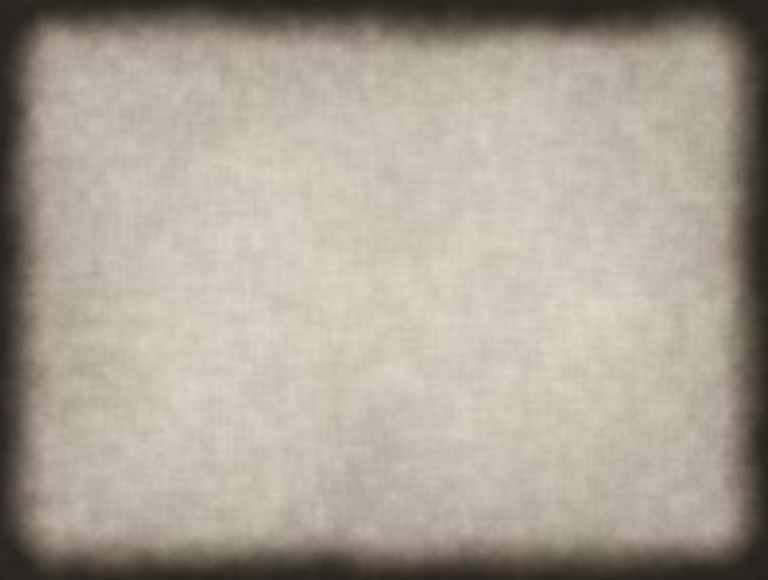
Give the GLSL for this background, as a WebGL 2 fragment shader.

```glsl
#version 300 es
precision highp float;
// Aged parchment with a scorched, softly rounded dark border.
// A warped edge distance drives the burn and its long fade; layered sines,
// soft stains and value noise give the clouds, broken fibres and fine grain.

uniform vec2 u_resolution;
out vec4 outColor;

const vec3 PAPER = vec3(0.832, 0.800, 0.748);
const vec3 CHAR = vec3(0.180, 0.168, 0.142);
const vec3 SCORCH_TINT = vec3(0.004, -0.014, -0.030);
const vec3 HUE_DRIFT = vec3(-0.003, 0.004, -0.012);
const float CORNER_RADIUS = 0.11;
const float BURN_WIDTH = 0.092;
const float FADE_WIDTH = 0.12;
const float FADE_SHARE = 0.31;      // part of the burn that fades far inwards
const float SHADE_WIDTH = 0.34;
const float SHADE_DEPTH = 0.050;
const float EDGE_WOBBLE = 0.015;
const float CLOUD_DEPTH = 0.016;
const float FIBRE_DEPTH = 0.010;
const float GRAIN_DEPTH = 0.040;
const float RIM_GRAIN = 1.1;        // extra grain where the paper is scorched

// Soft stains: centre x, centre y, radius, brightness change
const int STAIN_COUNT = 10;
const vec4 STAINS[STAIN_COUNT] = vec4[](
  vec4(0.64, 0.22, 0.11, -0.050), vec4(1.05, 0.74, 0.13, -0.045),
  vec4(0.16, 0.37, 0.10, -0.025), vec4(0.31, 0.72, 0.11, -0.035),
  vec4(0.67, 0.64, 0.10, -0.028), vec4(1.10, 0.22, 0.13, -0.030),
  vec4(0.45, 0.17, 0.10, 0.030), vec4(1.04, 0.46, 0.08, 0.028),
  vec4(0.88, 0.77, 0.11, 0.025), vec4(0.48, 0.46, 0.04, -0.030));

float hash(vec2 p) {
  vec3 q = fract(p.xyx * 0.1031);
  q += dot(q, q.yzx + 33.33);
  return fract((q.x + q.y) * q.z);
}

// Smooth value noise in -1..1
float noise(vec2 p) {
  vec2 cell = floor(p), f = fract(p);
  f = f * f * (3.0 - 2.0 * f);
  float low = mix(hash(cell), hash(cell + vec2(1, 0)), f.x);
  float high = mix(hash(cell + vec2(0, 1)), hash(cell + vec2(1, 1)), f.x);
  return 2.0 * mix(low, high, f.y) - 1.0;
}

float layeredNoise(vec2 p) {
  float sum = 0.0, amplitude = 0.5;
  for (int i = 0; i < 4; i++) {
    sum += amplitude * noise(p);
    p = mat2(1.6, 1.2, -1.2, 1.6) * p + 7.3;
    amplitude *= 0.6;
  }
  return sum;
}

// Rotated, self-warping sines for broad uneven tone
float clouds(vec2 p) {
  float sum = 0.0, amplitude = 0.5;
  p *= 8.0;
  for (int i = 0; i < 4; i++) {
    p += 0.6 * sin(p.yx * 0.9 + float(i) * 2.1);
    sum += amplitude * sin(p.x + 1.3) * sin(p.y + 0.4);
    p = mat2(1.3, 1.0, -1.0, 1.3) * p;
    amplitude *= 0.65;
  }
  return sum;
}

float stains(vec2 p) {
  float sum = 0.0;
  for (int i = 0; i < STAIN_COUNT; i++) {
    vec2 offset = (p - STAINS[i].xy) / STAINS[i].z;
    sum += STAINS[i].w * exp(-dot(offset, offset));
  }
  return sum;
}

void main() {
  vec2 p = gl_FragCoord.xy / u_resolution.y;
  vec2 size = vec2(u_resolution.x / u_resolution.y, 1.0);

  // Rounded distance to the border, gently roughened
  vec2 inset = min(p, size - p);
  float edge = CORNER_RADIUS - length(max(CORNER_RADIUS - inset, 0.0));
  edge += max(min(inset.x, inset.y) - CORNER_RADIUS, 0.0);
  edge += EDGE_WOBBLE * layeredNoise(p * 9.0);
  float topSag = smoothstep(0.62, 0.76, p.x) * (1.0 - smoothstep(1.08, 1.22, p.x));
  edge -= 0.010 * topSag * smoothstep(0.85, 0.97, p.y);

  // Burnt rim followed by a long fade
  float rim = smoothstep(0.0, BURN_WIDTH, edge);
  float fade = 1.0 - exp(-max(edge, 0.0) / FADE_WIDTH);
  float burn = mix(rim, fade, FADE_SHARE);

  // Wide shading towards the sides
  vec2 open = smoothstep(vec2(-0.04), vec2(SHADE_WIDTH), inset);
  float tone = -SHADE_DEPTH * (1.0 - open.x * open.y);

  // Clouds, stains, broken fibres and grain
  vec2 warped = p + 0.03 * vec2(noise(p * 14.0), noise(p * 14.0 + 31.0));
  tone += stains(warped) + CLOUD_DEPTH * clouds(p);
  float fibres = noise(p * vec2(24.0, 150.0)) + noise(p * vec2(150.0, 24.0) + 50.0);
  tone += FIBRE_DEPTH * fibres;
  float scorch = 4.0 * burn * (1.0 - burn);
  tone += GRAIN_DEPTH * (1.0 + RIM_GRAIN * scorch) * layeredNoise(p * 36.0);

  vec3 paper = PAPER + tone + HUE_DRIFT * noise(p * 7.0 + 12.0);
  vec3 color = mix(CHAR + 0.35 * tone, paper, burn) + SCORCH_TINT * scorch;
  outColor = vec4(clamp(color, 0.0, 1.0), 1.0);
}
```
